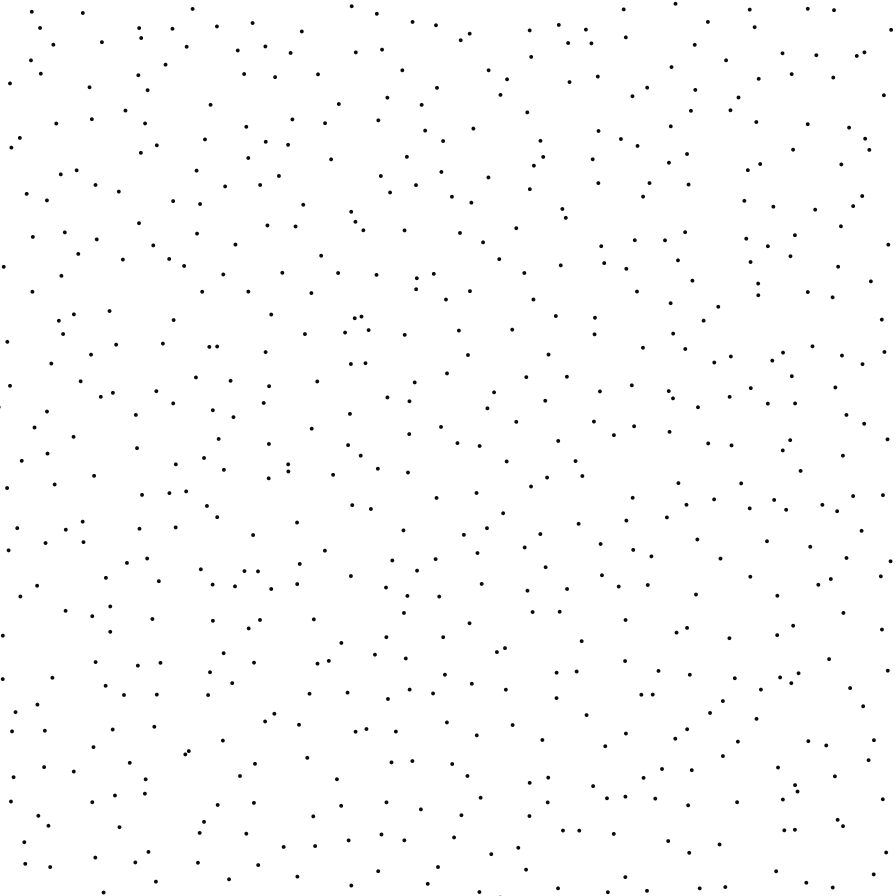
Write a Shadertoy shader that draws this texture.

```glsl
// Sparse, tiny near-black dots scattered evenly over a white ground.
// Each cell of a square grid holds one dot at a hashed position; the nearest
// dot among the neighbouring cells gives the distance for a smooth edge.

const float CELLS = 25.0;          // cells along the canvas height
const float DOT_RADIUS = 0.00212;  // in canvas heights
const float JITTER = 0.93;         // 0 = regular grid, 1 = anywhere in the cell
const float EDGE_PIXELS = 1.0;     // width of the smoothed edge
const vec3 PAPER = vec3(1.0);
const vec3 INK = vec3(0.04);

// Integer hash: two well mixed values in 0..1 for a cell
vec2 hash2(vec2 cell) {
    uvec2 q = uvec2(ivec2(cell) + 64);
    q = q * 1664525u + 1013904223u;
    q.x += q.y * 1664525u;
    q.y += q.x * 1664525u;
    q ^= q >> 16u;
    q.x += q.y * 1664525u;
    q.y += q.x * 1664525u;
    q ^= q >> 16u;
    return vec2(q & 0xffffu) / 65535.0;
}

// Distance to the nearest dot centre, in cell units
float nearestDot(vec2 p) {
    vec2 home = floor(p);
    float nearest = 2.0;
    for (int y = -1; y <= 1; y++) {
        for (int x = -1; x <= 1; x++) {
            vec2 cell = home + vec2(x, y);
            vec2 centre = cell + 0.5 + JITTER * (hash2(cell) - 0.5);
            nearest = min(nearest, length(p - centre));
        }
    }
    return nearest;
}

void mainImage(out vec4 fragColor, in vec2 fragCoord) {
    vec2 uv = fragCoord / iResolution.y;
    float dist = nearestDot(uv * CELLS) / CELLS - DOT_RADIUS;

    // Linear coverage ramp centred on the dot outline
    float edge = EDGE_PIXELS / iResolution.y;
    float coverage = clamp(0.5 - dist / edge, 0.0, 1.0);

    fragColor = vec4(mix(PAPER, INK, coverage), 1.0);
}
```
